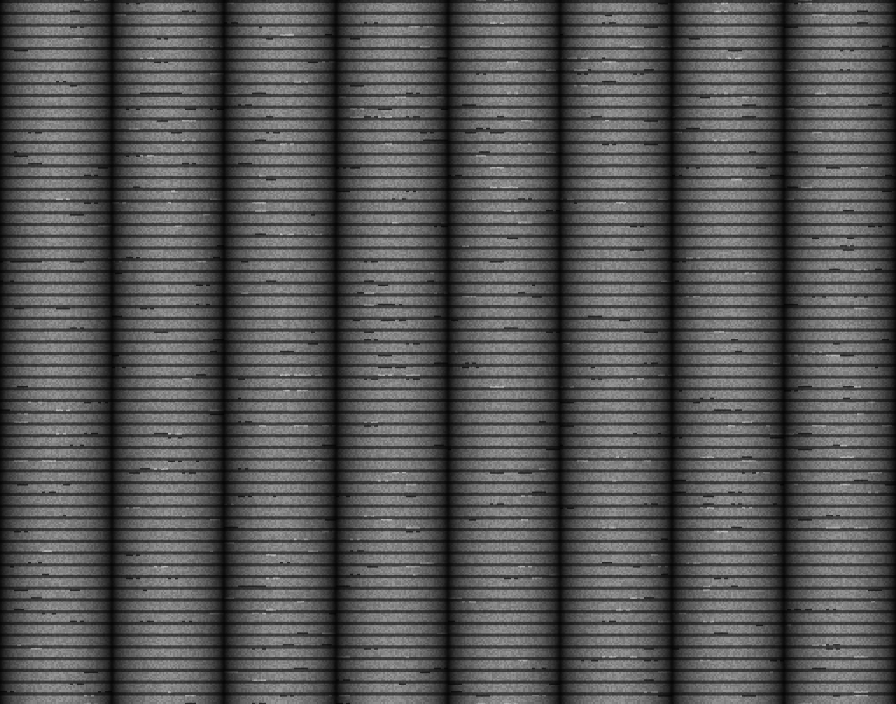
A WebGL 2 fragment shader for this pattern:

```glsl
#version 300 es
precision highp float;
// Grey ribbed columns: rounded shading, thin dark grooves, fine grain and chipped groove edges.
uniform vec2 u_resolution;
out vec4 outColor;

const float PI = 3.14159;
const float COLUMNS = 8.0;
const float ROWS = 60.0;
const vec2 GRAIN_CELLS = vec2(512.0, 402.0);
const float CLUSTERS = 64.0;     // possible chip clusters along one groove
const float FRAGMENTS = 256.0;   // small pieces that break up a cluster

const float BODY_TONE = 0.535;
const float GROOVE_TONE = 0.245;
const float DARK_CHIP_TONE = 0.17;
const float LIGHT_CHIP_TONE = 0.68;
const float GROOVE_HALF = 0.135; // in row heights
const float CHIP_HALF = 0.07;

// Integer hash of a cell and a seed, from 0 to 1.
float hash(vec2 cell, float seed) {
    uvec3 k = uvec3(vec3(cell, seed));
    uint h = k.x * 73856093u ^ k.y * 19349663u ^ k.z * 83492791u;
    h = (h ^ (h >> 16)) * 2246822519u;
    h = (h ^ (h >> 13)) * 3266489917u;
    h ^= h >> 16;
    return float(h & 65535u) / 65535.0;
}

// Smooth coverage of a band around zero; blur is one pixel wide.
float band(float d, float halfWidth, float blur) {
    return clamp((halfWidth - abs(d)) / blur + 0.5, 0.0, 1.0);
}

// Rounded light across one column, dark at both sides.
float columnLight(float x) {
    return max(pow(abs(sin(PI * x)), 0.6), 0.11);
}

// Whether a chip exists here; row and side choose the groove edge.
float chipMask(float x, float row, float side) {
    float cluster = floor(x * CLUSTERS);
    float fragment = floor(x * FRAGMENTS);
    float present = step(hash(vec2(cluster, row), 3.0 + side), 0.08);
    return present * step(hash(vec2(fragment, row), 7.0 + side), 0.68);
}

float chipTone(float x, float row, float side) {
    float pick = hash(vec2(floor(x * CLUSTERS), row), 11.0 + side);
    return pick < 0.62 ? DARK_CHIP_TONE : LIGHT_CHIP_TONE;
}

void main() {
    vec2 uv = gl_FragCoord.xy / u_resolution;
    float blur = ROWS / u_resolution.y;

    // Signed distance from the nearest groove, counted from the top
    float v = (1.0 - uv.y) * ROWS - GROOVE_HALF + 0.5;
    float row = mod(floor(v), ROWS);
    float d = fract(v) - 0.5;
    float side = step(0.0, d);

    // Grooves
    float tone = mix(BODY_TONE, GROOVE_TONE, band(d, GROOVE_HALF, blur));

    // Chips along the groove edges
    float edge = abs(d) - GROOVE_HALF - 0.5 * CHIP_HALF;
    float chip = band(edge, CHIP_HALF, blur) * chipMask(uv.x, row, side);
    tone = mix(tone, chipTone(uv.x, row, side), chip);

    // Grain and column shading
    float grain = hash(floor(uv * GRAIN_CELLS), 1.0) - 0.5;
    tone *= (1.0 + 0.24 * grain) * columnLight(uv.x * COLUMNS);

    outColor = vec4(vec3(tone), 1.0);
}
```
